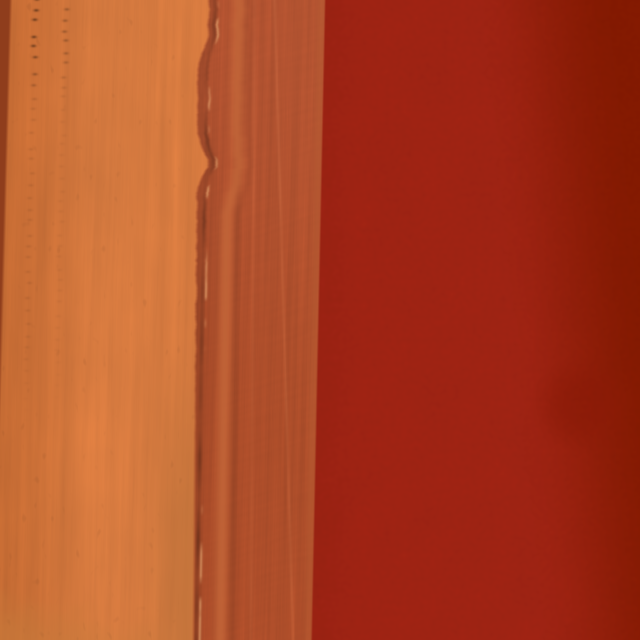
Give the GLSL for this texture, as a Shadertoy shader.

```glsl
vec2 hashGradient(vec2 cell) {
    vec3 q = fract(vec3(cell.xyx) * vec3(0.1031, 0.1030, 0.0973));
    q += dot(q, q.yzx + 33.33);
    return fract((q.xx + q.yz) * q.zy) * 2.0 - 1.0;
}

float gradientNoise(vec2 p) {
    vec2 i = floor(p), f = fract(p);
    vec2 u = f * f * f * (f * (f * 6.0 - 15.0) + 10.0);
    float a = dot(hashGradient(i), f);
    float b = dot(hashGradient(i + vec2(1, 0)), f - vec2(1, 0));
    float c = dot(hashGradient(i + vec2(0, 1)), f - vec2(0, 1));
    float d = dot(hashGradient(i + vec2(1, 1)), f - vec2(1, 1));
    return mix(mix(a, b, u.x), mix(c, d, u.x), u.y);
}

float fbm(vec2 p) {
    float sum = 0.0, amp = 0.6;
    for (int i = 0; i < 4; i++) {
        sum += amp * gradientNoise(p);
        p = p * 2.03 + 17.3;
        amp *= 0.55;
    }
    return sum;
}

float bell(float x, float width) {
    return exp(-x * x / (width * width));
}

// 0 left of an edge, 1 right of it
float rightOf(float x, float edge, float blur) {
    return smoothstep(edge - blur, edge + blur, x);
}

// Long vertical fibres
float grain(vec2 p, float freq) {
    return fbm(vec2(p.x * freq, p.y * 1.6)) + 0.5 * fbm(vec2(p.x * freq * 2.3, p.y * 4.0 + 9.0));
}

// One column of short pores, spaced evenly downwards
float pores(vec2 p, float column, float spacing) {
    float row = floor(p.y / spacing);
    vec2 jitter = hashGradient(vec2(row, floor(spacing * 5000.0))) * vec2(0.002, 0.004);
    vec2 d = vec2(p.x - column, (fract(p.y / spacing) - 0.5) * spacing) - jitter;
    return bell(d.x, 0.0042) * bell(d.y, 0.0024);
}

vec3 plankColor(vec2 p) {
    vec3 col = mix(vec3(0.78, 0.425, 0.205), vec3(0.838, 0.478, 0.248), smoothstep(0.0, 0.17, p.x));
    float lean = p.x - 0.022 * p.y;
    col *= 1.0 + 0.085 * grain(vec2(lean, p.y), 48.0);
    col *= 1.0 + 0.06 * fbm(p * vec2(9.0, 5.0));
    // Weathered lower corners
    float lowRight = smoothstep(0.20, 0.31, p.x) * smoothstep(0.5, 0.15, p.y);
    col = mix(col, vec3(0.72, 0.44, 0.22), 0.55 * lowRight);
    float lowLeft = smoothstep(0.11, 0.0, p.y + 0.3 * p.x + 0.05 * fbm(p * 20.0));
    col = mix(col, vec3(0.78, 0.48, 0.23), 0.6 * lowLeft);
    // Pore columns fade out downwards
    float drift = 0.025 * (1.0 - p.y);
    float fade = mix(0.07, 0.38, smoothstep(0.82, 0.95, p.y)) * smoothstep(0.3, 0.55, p.y);
    float holes = pores(p, 0.056 - drift, 0.0195) + 0.55 * pores(p, 0.104 - drift, 0.0178);
    float specks = smoothstep(0.3, 0.65, gradientNoise(p * vec2(95.0, 50.0)));
    return col * (1.0 - fade * holes - 0.06 * specks);
}

vec3 sideColor(vec2 p, float shift) {
    float lean = p.x - 0.024 * p.y;
    vec3 col = mix(vec3(0.68, 0.305, 0.165), vec3(0.70, 0.325, 0.19), smoothstep(0.3, 0.9, p.y));
    col *= 1.0 + 0.13 * grain(vec2(lean, p.y * 0.6), 65.0);
    col *= 1.0 + 0.02 * gradientNoise(vec2(p.x * 18.0, (p.y - 0.3 * p.x) * 130.0));
    // Pale streaks
    float streaks = bell(p.x - 0.458 + 0.029 * p.y, 0.0026) + 0.6 * bell(p.x - 0.392 - 0.006 * p.y, 0.003);
    col += vec3(0.06, 0.055, 0.04) * streaks * (0.65 + 0.9 * gradientNoise(vec2(3.0, p.y * 9.0)));
    // Raised ridge beside the seam
    float ridge = p.x - 0.344 - 0.016 * p.y - shift;
    col = mix(col, vec3(0.765, 0.405, 0.225), 0.75 * bell(ridge, 0.010));
    return col * (1.0 - 0.05 * bell(ridge - 0.018, 0.006));
}

vec3 wallColor(vec2 p) {
    vec3 col = vec3(0.62, 0.137, 0.074);
    float shade = smoothstep(0.77, 1.0, p.x + 0.10 * (p.y - 0.65));
    col = mix(col, vec3(0.515, 0.10, 0.005), shade);
    float spot = length(p - vec2(0.907, 0.368));
    col = mix(col, vec3(0.54, 0.10, 0.025), 0.6 * smoothstep(0.085, 0.02, spot));
    col *= 1.0 - 0.03 * smoothstep(0.57, 0.49, p.x);
    return col * (1.0 + 0.025 * gradientNoise(p * 110.0) + 0.025 * fbm(p * 14.0));
}

void mainImage(out vec4 fragColor, in vec2 fragCoord) {
    vec2 p = fragCoord / iResolution.xy;
    float blur = max(0.0022, 0.75 / iResolution.x);
    float rough = fbm(vec2(2.0, p.y * 34.0));

    // Edges that follow the split wood
    float bump = bell(p.y - 0.745, 0.026);
    float top = smoothstep(0.89, 0.95, p.y);
    float seam = 0.302 + 0.008 * p.y + 0.017 * bump + 0.016 * top + 0.006 * rough * smoothstep(0.2, 0.6, p.y);
    float crack = 0.312 + 0.018 * p.y + 0.013 * bump + 0.011 * top + 0.006 * rough * smoothstep(0.5, 0.75, p.y);
    float shift = 0.013 * smoothstep(0.66, 0.72, p.y) + 0.004 * bump + 0.007 * rough * smoothstep(0.6, 0.75, p.y);

    // Side face with its soft seam and sparse bright crack
    vec3 side = sideColor(p, shift);
    side *= 1.0 - 0.11 * bell(p.x - seam - 0.004, 0.008);
    float depth = 0.5 + 0.9 * gradientNoise(vec2(5.0, p.y * 16.0));
    side *= 1.0 - 0.26 * depth * bell(p.x - crack + 0.005, 0.0036);
    float low = smoothstep(0.3, 0.12, p.y);
    float gap = smoothstep(0.44, 0.50, p.y) + low;
    float broken = smoothstep(0.0, 0.3, gradientNoise(vec2(7.3, p.y * 32.0)) + 0.18 * low) * gap;
    side = mix(side, vec3(0.86, 0.60, 0.40), 0.65 * broken * bell(p.x - crack, 0.0024));

    vec3 col = mix(plankColor(p), side, rightOf(p.x, seam, blur * 1.6));
    float leftEdge = 0.028 * p.y - 0.011;
    col = mix(vec3(0.56, 0.24, 0.11), col, rightOf(p.x, leftEdge, blur * 1.5));
    float wallEdge = mix(0.487, 0.508, p.y);
    col = mix(col, vec3(0.72, 0.37, 0.20), 0.35 * bell(p.x - wallEdge + 0.006, 0.006));
    col = mix(col, wallColor(p), rightOf(p.x, wallEdge, blur));
    fragColor = vec4(clamp(col, 0.0, 1.0), 1.0);
}
```
